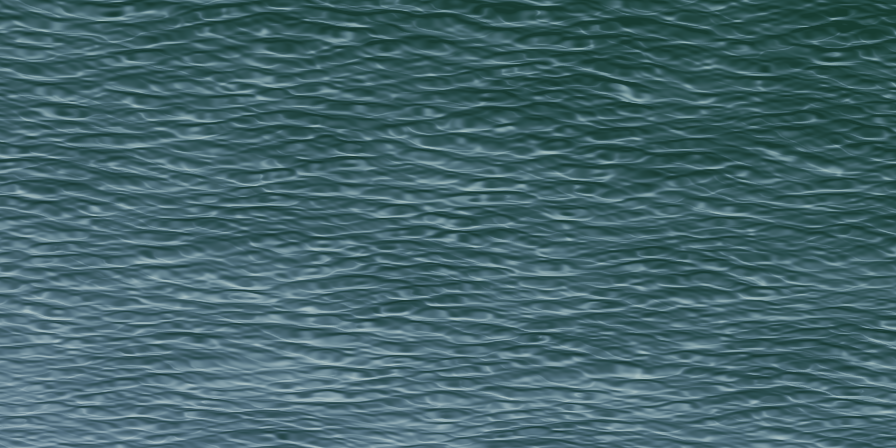
A Shadertoy shader for this texture:

```glsl
// Wind-rippled open water: long low crests, thin glints, green depth fading to blue sheen.

// Wave shape, lengths in canvas heights
const float SWELL_LENGTH = 0.036;
const float CHOP_LENGTH  = 0.016;
const float GLINT_LENGTH = 0.046;
const float PATCH_LENGTH = 0.26;
const float TILT         = 0.05;   // mean crest slope, falling to the right
const float CROSSING     = 0.10;   // extra slope between the two glint sets
const float SPREAD       = 0.24;   // range of wave headings, radians
const float FORESHORTEN  = 0.14;   // ripples tighten toward the bottom
const float STEEPEN      = 0.0026; // sharpens the near face of each crest

// Tone weights, in standard deviations of brightness
const float BASE_TONE  = 0.13;
const float SWELL_GAIN = 0.50;
const float CHOP_GAIN  = 0.36;
const float PATCH_GAIN = 0.18;
const float GLINT_GAIN = 1.05;
const float GLINT_MEAN = 0.24;
const float GLINT_WIDTH = 0.28;
const vec2  SHEEN_SLOPE = vec2(0.72, 1.2);
const vec3  SHEEN_TINT  = vec3(0.012, -0.004, 0.018);

// Water colours from trough to crest
const vec3 DEEP   = vec3(0.10, 0.23, 0.21);
const vec3 TROUGH = vec3(0.17, 0.31, 0.32);
const vec3 BODY   = vec3(0.24, 0.37, 0.40);
const vec3 SLOPE  = vec3(0.31, 0.44, 0.49);
const vec3 CREST  = vec3(0.40, 0.53, 0.57);
const vec3 GLINT  = vec3(0.50, 0.62, 0.65);
const vec3 SPARK  = vec3(0.64, 0.74, 0.74);

float hash(float n) {
    return fract(sin(n * 127.1 + 3.7) * 43758.5);
}

// Sum of sines with scattered headings and lengths; mean 0, deviation 1
float waveField(vec2 p, float wavelength, float tilt, float spread, int count, float seed) {
    float sum = 0.0;
    for (int i = 0; i < count; i++) {
        float id = seed + float(i) * 3.0;
        float heading = tilt + spread * (2.0 * hash(id) - 1.0);
        float k = 6.2832 / wavelength * mix(0.55, 1.5, hash(id + 1.0));
        float phase = 6.2832 * hash(id + 2.0);
        sum += sin(k * dot(p, vec2(sin(heading), cos(heading))) + phase);
    }
    return sum * sqrt(2.0 / float(count));
}

// Thin line along the zero level of a field, kept about a pixel wide
float ridge(float field) {
    float width = max(GLINT_WIDTH, 0.65 * fwidth(field));
    return exp(-field * field / (width * width));
}

float ramp(float a, float b, float x) {
    return clamp((x - a) / (b - a), 0.0, 1.0);
}

vec3 waterColour(float tone) {
    vec3 c = mix(DEEP, TROUGH, ramp(-1.65, -0.61, tone));
    c = mix(c, BODY,  ramp(-0.61, 0.0, tone));
    c = mix(c, SLOPE, ramp(0.0, 0.54, tone));
    c = mix(c, CREST, ramp(0.54, 1.08, tone));
    c = mix(c, GLINT, ramp(1.08, 1.81, tone));
    return mix(c, SPARK, ramp(1.81, 3.2, tone));
}

void mainImage(out vec4 fragColor, in vec2 fragCoord) {
    vec2 uv = fragCoord / iResolution.xy;
    vec2 p = fragCoord / iResolution.y;
    p.y += FORESHORTEN * p.y * (1.0 - p.y);

    // Slow bending keeps the crests from running straight
    float gust = waveField(p * vec2(0.45, 1.0), PATCH_LENGTH, TILT, 1.4, 8, 400.0);
    vec2 bent = p + vec2(0.0, 0.004 * gust);

    // Broad ripples lean on themselves, then carry the fine chop
    float lean = waveField(bent, SWELL_LENGTH, TILT, SPREAD, 24, 10.0);
    vec2 steep = bent + vec2(0.0, STEEPEN * lean);
    float swell = waveField(steep, SWELL_LENGTH, TILT, SPREAD, 24, 10.0);
    float chop = waveField(steep, CHOP_LENGTH, TILT, SPREAD * 1.2, 22, 130.0);

    // Two crossing sets of glints, brighter on raised water
    float fall = ridge(waveField(steep, GLINT_LENGTH, TILT + CROSSING, SPREAD, 18, 250.0));
    float rise = ridge(waveField(steep, GLINT_LENGTH, TILT - CROSSING, SPREAD, 18, 320.0));
    float glint = (fall + rise) * smoothstep(-1.3, 1.6, swell + 0.4 * chop);

    // Sky sheen grows toward the lower left
    float sheen = dot(SHEEN_SLOPE, 0.5 - uv);

    float tone = BASE_TONE + sheen + SWELL_GAIN * swell + CHOP_GAIN * chop
               + PATCH_GAIN * gust + GLINT_GAIN * (glint - GLINT_MEAN);
    vec3 colour = waterColour(tone) + SHEEN_TINT * sheen;
    fragColor = vec4(clamp(colour, 0.0, 1.0), 1.0);
}
```
